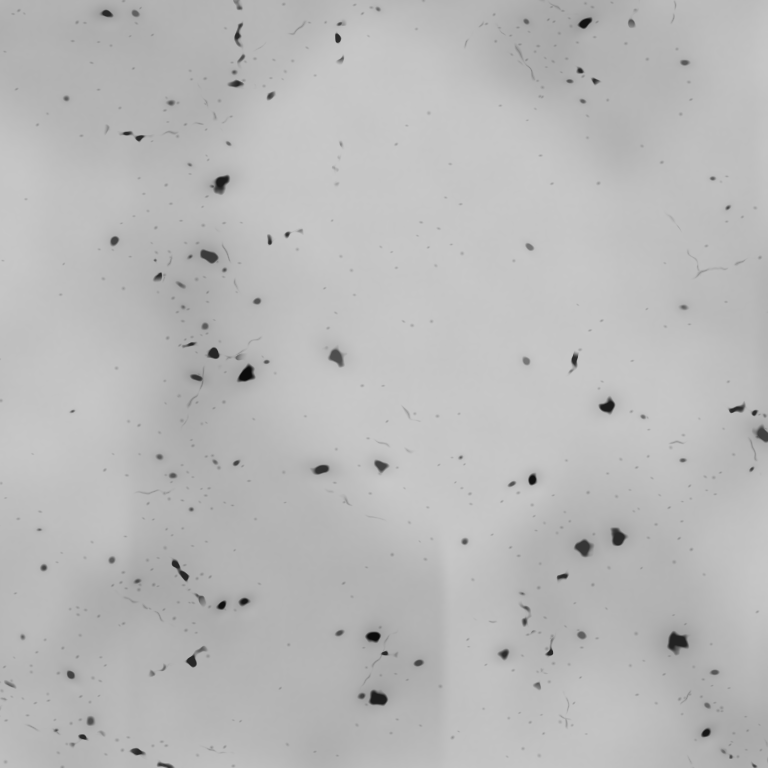
Reproduce this texture procedurally as a WebGL 2 fragment shader.

```glsl
#version 300 es
precision highp float;

// Pale worn plaster: soft grey patches with faint vertical seams, blurred dark
// pits in three sizes, and broken hairline cracks. Pits and cracks are hashed
// per grid cell and gather in clusters where the surface is most worn.

uniform vec2 u_resolution;
out vec4 fragColor;

const float CLEAN_GREY = 0.774;
const float WORN_GREY = 0.698;
const float STAIN = 0.045;          // darkening around damaged clusters
const float GRAIN = 0.010;
const float SEAM_WIDTH = 0.41;      // spacing of the vertical seams
const float SEAM_START = 0.18;
const float EDGE = 0.0025;          // softness of all dark marks
const float RAGGED = 0.0042;        // wander of the cracks
const float LOBES = 0.95;           // unevenness of pit outlines
const float CRACK_CELLS = 14.0;
const float CRACK_SHARE = 0.85;
const float CRACK_HALF_WIDTH = 0.0004;
const float PI = 3.14159;

vec2 hash2(vec2 p) {
    vec3 h = fract(p.xyx * vec3(0.1031, 0.1030, 0.0973));
    h += dot(h, h.yzx + 33.33);
    return fract((h.xx + h.yz) * h.zy);
}

vec2 gradientAt(vec2 cell) {
    float angle = 2.0 * PI * hash2(cell + 71.0).x;
    return vec2(cos(angle), sin(angle));
}

// Gradient noise, roughly -0.7 to 0.7
float noise(vec2 p) {
    vec2 i = floor(p), f = p - i;
    vec2 u = f * f * f * (f * (f * 6.0 - 15.0) + 10.0);
    vec2 e = vec2(1.0, 0.0);
    float low = mix(dot(gradientAt(i), f), dot(gradientAt(i + e), f - e), u.x);
    float high = mix(dot(gradientAt(i + e.yx), f - e.yx), dot(gradientAt(i + 1.0), f - 1.0), u.x);
    return mix(low, high, u.y);
}

// Wear from 0 to 1: broad clouds plus an offset that jumps at each seam
float wearAt(vec2 p) {
    float column = (p.x - SEAM_START) / SEAM_WIDTH;
    float panel = floor(column);
    float seamBlend = smoothstep(0.94, 1.0, column - panel);
    float left = noise(vec2(panel * 7.3 + 2.4, p.y * 2.3));
    float right = noise(vec2(panel * 7.3 + 9.7, p.y * 2.3));
    float clouds = noise(p * 2.6 + 13.0) + 0.4 * noise(p * 6.0 + 5.0);
    return smoothstep(-0.24, 0.54, clouds + 0.6 * mix(left, right, seamBlend));
}

float clusterAt(vec2 p) {
    return smoothstep(-0.1, 0.4, noise(p * 6.5 + 29.0));
}

// Likelihood of damage: clusters, mostly inside the worn patches
float damageAt(vec2 p) {
    return mix(0.12, 1.0, clusterAt(p)) * mix(0.4, 1.0, wearAt(p));
}

// Scattered pits: x is the dark core, y the soft surrounding halo
vec2 pits(vec2 p, float lobes, float cells, float radius, float share, float seed) {
    vec2 home = floor(p * cells), result = vec2(0.0);
    for (int k = 0; k < 9; k++) {
        vec2 cell = home + vec2(k % 3, k / 3) - 1.0;
        vec2 chance = hash2(cell + seed);
        vec2 center = (cell + hash2(cell + seed + 19.0)) / cells;
        if (chance.x > share) continue;
        if (chance.x > share * damageAt(center)) continue;
        vec2 shape = hash2(cell + seed + 37.0);
        float tilt = (shape.x - 0.5) * 1.6;
        vec2 d = mat2(cos(tilt), -sin(tilt), sin(tilt), cos(tilt)) * (p - center);
        d.y *= mix(1.0, 1.8, shape.y);
        float r = radius * mix(0.45, 1.0, chance.y);
        float dist = length(d);
        float soft = max(EDGE, 0.35 * r);
        float core = 1.0 - smoothstep(r - soft, r + soft, dist + lobes * r);
        float halo = exp(-dist * dist / (r * r * 5.0));
        result = max(result, vec2(core * mix(0.6, 1.0, shape.x), halo));
    }
    return result;
}

// Short wandering cracks, mostly upright or level, broken into dashes
float cracks(vec2 p) {
    vec2 home = floor(p * CRACK_CELLS);
    float dark = 0.0;
    float gaps = noise(p * 70.0 + 8.0);
    for (int k = 0; k < 9; k++) {
        vec2 cell = home + vec2(k % 3, k / 3) - 1.0;
        vec2 chance = hash2(cell + 211.0);
        vec2 center = (cell + hash2(cell + 223.0)) / CRACK_CELLS;
        if (chance.x > CRACK_SHARE * damageAt(center)) continue;
        vec2 shape = hash2(cell + 239.0);
        float angle = (shape.x - 0.5) * 1.2 + (shape.y > 0.55 ? 0.5 * PI : 0.0);
        vec2 d = mat2(cos(angle), -sin(angle), sin(angle), cos(angle)) * (p - center);
        d.y += 0.012 * noise(vec2(d.x * 32.0, chance.y * 40.0));
        float halfLength = mix(0.015, 0.055, chance.y);
        float taper = 1.0 - smoothstep(0.5, 1.0, abs(d.x) / halfLength);
        float swell = step(0.7, fract(shape.y * 7.0)) * 0.014 * max(gaps, 0.0);
        float w = CRACK_HALF_WIDTH + swell;
        float line = 1.0 - smoothstep(w - EDGE, w + EDGE, abs(d.y));
        float depth = mix(0.45, 1.0, smoothstep(0.0, 0.004, swell));
        dark = max(dark, line * taper * depth * smoothstep(-0.2, 0.3, gaps));
    }
    return dark;
}

void main() {
    vec2 p = gl_FragCoord.xy / u_resolution.y;
    vec2 wander = p + RAGGED * vec2(noise(p * 80.0), noise(p * 80.0 + 47.0));
    float lobes = LOBES * noise(p * 85.0 + 3.0);

    // Base tone with stains and faint grain
    float wear = wearAt(p);
    float grey = mix(CLEAN_GREY, WORN_GREY, wear) - STAIN * wear * clusterAt(p);
    grey += GRAIN * (noise(p * 18.0) + 0.5 * noise(p * 110.0));

    // Dark marks, from hollows to specks
    vec2 hollows = pits(p, lobes, 13.0, 0.0120, 0.36, 3.0);
    vec2 chips = pits(p, lobes, 28.0, 0.0052, 0.28, 101.0);
    vec2 specks = pits(p, 0.0, 64.0, 0.0019, 0.55, 157.0);
    float crack = cracks(wander);

    // Pale rim sits just below each hollow, with a light shadow around it
    float rim = pits(p + vec2(-0.004, 0.014), 0.0, 13.0, 0.0120, 0.36, 3.0).y;
    grey += 0.020 * rim - 0.08 * hollows.y - 0.04 * chips.y;

    float shade = max(max(0.93 * hollows.x, 0.62 * chips.x), max(0.26 * specks.x, 0.78 * crack));
    fragColor = vec4(vec3(grey * (1.0 - shade)), 1.0);
}
```
